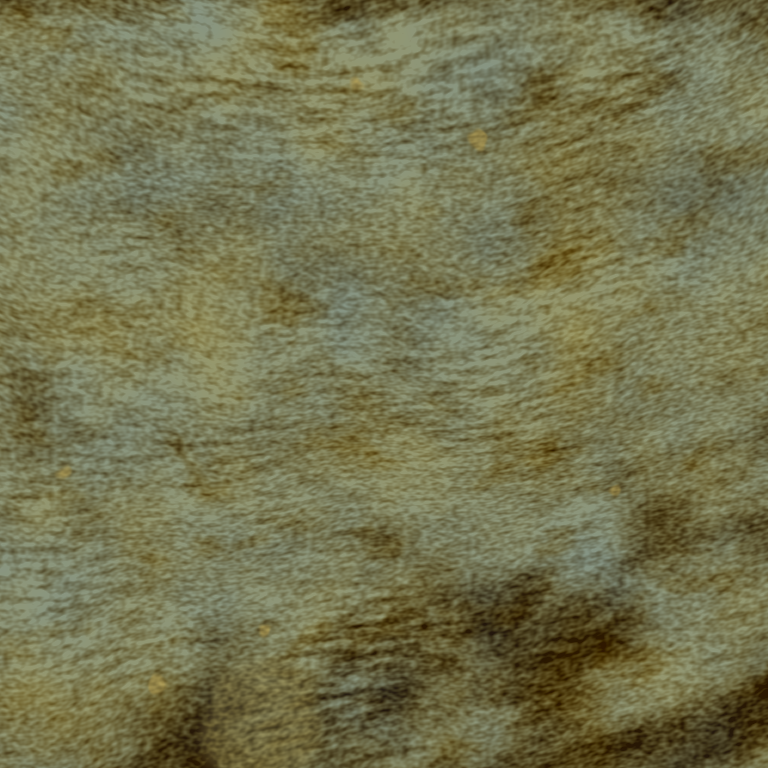
Reproduce this texture procedurally as a Shadertoy shader.

```glsl
// Weathered olive-grey surface: fine fibrous grain swept along a gently bent
// flow, with brown blotches, dark ragged stains at the lower right and small
// ochre pebbles. Layers of gradient noise sum to one tone that indexes a ramp.

#define BASE_TONE 4.32
#define GRAIN_AMOUNT 1.75
#define FIBRE_AMOUNT 1.7
#define CLOUD_AMOUNT 2.8
#define STAIN_DEPTH 3.4
#define BLOTCH_DEPTH 1.1
#define WARMTH 0.16
#define PEBBLE_CELLS 7.0
#define PEBBLE_SHARE 0.2
#define PEBBLE_COLOR vec3(0.60, 0.53, 0.28)
#define OVAL_COLOR vec3(0.45, 0.41, 0.23)

// Tones from deep brown to pale grey-green
const vec3 RAMP[6] = vec3[6](
    vec3(0.15, 0.09, 0.02), vec3(0.25, 0.20, 0.07), vec3(0.33, 0.29, 0.15),
    vec3(0.41, 0.39, 0.24), vec3(0.47, 0.47, 0.33), vec3(0.53, 0.55, 0.42));

float hash(vec2 p) {
    vec3 q = fract(p.xyx * 0.1031);
    q += dot(q, q.yzx + 33.33);
    return fract((q.x + q.y) * q.z);
}

float corner(vec2 cell, vec2 offset) {
    float angle = 6.2832 * hash(cell);
    return dot(vec2(cos(angle), sin(angle)), offset);
}

float gradientNoise(vec2 p) {
    vec2 i = floor(p), f = p - i;
    vec2 u = f * f * f * (f * (f * 6.0 - 15.0) + 10.0);
    vec2 e = vec2(1.0, 0.0);
    return mix(mix(corner(i, f), corner(i + e, f - e), u.x),
               mix(corner(i + e.yx, f - e.yx), corner(i + 1.0, f - 1.0), u.x), u.y);
}

float fbm(vec2 p) {
    float sum = 0.0, amp = 0.5;
    for (int k = 0; k < 4; k++) {
        sum += amp * gradientNoise(p);
        p = mat2(1.6, 1.2, -1.2, 1.6) * p + 17.3;
        amp *= 0.5;
    }
    return sum;
}

vec3 ramp(float tone) {
    tone = clamp(tone, 0.0, 5.5);
    int k = min(int(tone), 4);
    return mix(RAMP[k], RAMP[k + 1], tone - float(k));
}

// Straightens the fibres: they sag and rise above, climb slightly below
vec2 flowCoords(vec2 p) {
    float upper = p.x * (0.3 * p.x - 0.22);
    float sway = mix(0.16 * p.x, upper, smoothstep(0.15, 0.65, p.y));
    return vec2(p.x, p.y - sway + 0.03 * gradientNoise(p * 4.0));
}

// Ragged dark cover over the lower right, the foot and the top edge
float stainCover(vec2 p, vec2 flow, float streak) {
    float border = mix(0.06, 0.5, pow(clamp(p.x, 0.0, 1.0), 1.3));
    float ragged = 0.25 * fbm(p * 7.0 + 41.0);
    float zone = smoothstep(0.08, -0.08, p.y - border + ragged);
    vec2 slanted = vec2(flow.x, flow.y - 0.2 * flow.x);
    float patches = fbm(slanted * vec2(4.0, 8.0) + 5.7) + 0.13 * streak;
    float cover = zone * smoothstep(-0.14, 0.28, patches);
    vec2 core = (p - vec2(0.49, 0.09)) * vec2(1.0, 0.8);
    core.x -= 0.4 * core.y;
    cover += 0.6 * smoothstep(0.11, 0.02, length(core) + 0.3 * patches);
    cover += 0.5 * smoothstep(0.96, 1.0, p.y + 0.1 * patches);
    return min(cover, 1.1);
}

// Rounded pebbles, one at most per cell; x is the body, y its dark rim
vec2 pebbles(vec2 p) {
    vec2 q = p * PEBBLE_CELLS, cell = floor(q);
    vec2 center = 0.2 + 0.6 * vec2(hash(cell + 3.1), hash(cell + 8.7));
    float radius = mix(0.04, 0.09, hash(cell + 15.2));
    float d = length(q - cell - center) - radius + 0.05 * gradientNoise(q * 9.0);
    float present = step(1.0 - PEBBLE_SHARE, hash(cell + 23.9));
    return present * vec2(smoothstep(0.02, -0.03, d), smoothstep(0.07, 0.0, abs(d)));
}

void mainImage(out vec4 fragColor, in vec2 fragCoord) {
    vec2 p = fragCoord / iResolution.y;
    vec2 flow = flowCoords(p);

    // Fine grain and long fibres
    float grain = gradientNoise(flow * vec2(75.0, 135.0))
                + gradientNoise(flow * vec2(125.0, 210.0) + 9.4);
    float streak = gradientNoise(flow * vec2(17.0, 95.0) + 2.6);
    float fibre = streak * (1.0 + 1.8 * gradientNoise(p * 5.0 + 31.0));

    // Broad clouds, brown blotches and stains
    float cloud = fbm(flow * vec2(4.0, 7.0) + 12.5);
    float blotch = smoothstep(0.06, 0.3, fbm(flow * vec2(9.0, 13.0) + 27.1));
    float stain = stainCover(p, flow, streak);

    float tone = BASE_TONE + GRAIN_AMOUNT * grain + FIBRE_AMOUNT * fibre
               + CLOUD_AMOUNT * cloud - BLOTCH_DEPTH * blotch - STAIN_DEPTH * stain;
    vec2 pebble = pebbles(p);
    vec3 color = ramp(tone - 0.7 * pebble.y);

    // Ochre and blue-grey drift of the hue
    float warm = fbm(p * 6.0 + 55.0) + 0.2 * blotch;
    color += WARMTH * warm * vec3(0.6, 0.1, -0.9);

    // Pale worn oval at the foot, then the pebbles
    vec2 oval = (p - vec2(0.35, 0.06)) * vec2(1.0, 0.9);
    float worn = smoothstep(0.085, 0.055, length(oval) + 0.08 * cloud);
    color = mix(color, OVAL_COLOR * (1.0 + 0.35 * grain), 0.65 * worn);
    color = mix(color, PEBBLE_COLOR * (1.0 + 0.2 * grain), 0.8 * pebble.x);

    fragColor = vec4(clamp(color, 0.0, 1.0), 1.0);
}
```
